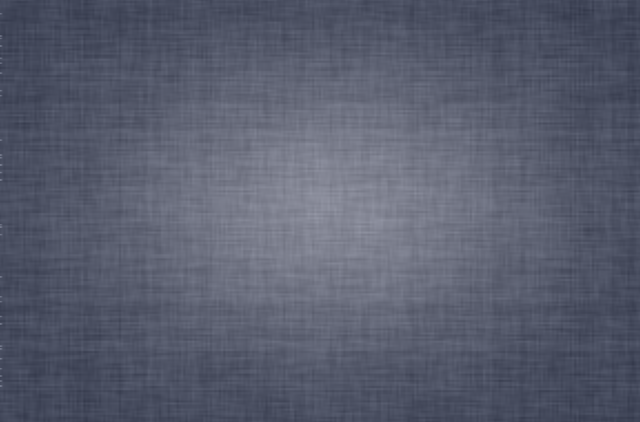
A Shadertoy shader for this texture:

```glsl
// Slate blue linen weave with a soft oval glow near the middle.

float hash(float n) {
    return fract(sin(n * 12.9898) * 43758.547);
}

// Brightness along one thread: layered sines with phases unique to it.
float strand(float id, float along) {
    float phase = 6.2832 * hash(id);
    float drift = 6.2832 * hash(id + 31.7);
    float wave = sin(along * (19.0 + 13.0 * hash(id + 7.3)) + phase);
    wave += 0.8 * sin(along * (43.0 + 21.0 * hash(id + 3.1)) + drift);
    wave += 0.5 * sin(along * 97.0 + phase * 3.0 + drift);
    return 0.5 * wave + 1.6 * (hash(id + 57.9) - 0.5);
}

// Parallel threads, blended smoothly across their width.
float threads(float across, float along) {
    float id = floor(across);
    return mix(strand(id, along), strand(id + 1.0, along),
               smoothstep(0.0, 1.0, across - id));
}

void mainImage(out vec4 fragColor, in vec2 fragCoord) {
    vec2 uv = fragCoord / iResolution.xy;
    vec2 p = fragCoord / iResolution.y;

    // Oval glow falling away to dark corners
    vec2 fromGlow = 2.0 * (uv - vec2(0.515, 0.515));
    float glow = exp(-2.0 * dot(fromGlow, fromGlow));
    vec3 color = mix(vec3(0.25, 0.272, 0.345), vec3(0.515, 0.525, 0.58), glow);

    // Fine threads in both directions
    float weave = 0.020 * threads(p.y * 205.0, p.x);
    weave += 0.016 * threads(p.x * 190.0 + 400.0, p.y * 1.5);

    // Broader slubs and faint uneven patches
    weave += 0.008 * threads(p.y * 75.0 + 900.0, p.x * 0.7);
    weave += 0.009 * threads(p.x * 68.0 + 1300.0, p.y);
    weave += 0.004 * sin(p.x * 17.0 + 2.0 * sin(p.y * 13.0));
    color += weave * vec3(1.0, 1.02, 1.04);

    // Pale loose thread ends on the left border
    float row = p.y * 170.0;
    float tick = step(0.8, hash(floor(row) + 211.0));
    tick *= smoothstep(0.0, 0.3, fract(row)) * smoothstep(1.0, 0.7, fract(row));
    color += 0.16 * tick * smoothstep(0.008, 0.001, p.x);

    fragColor = vec4(clamp(color, 0.0, 1.0), 1.0);
}
```
